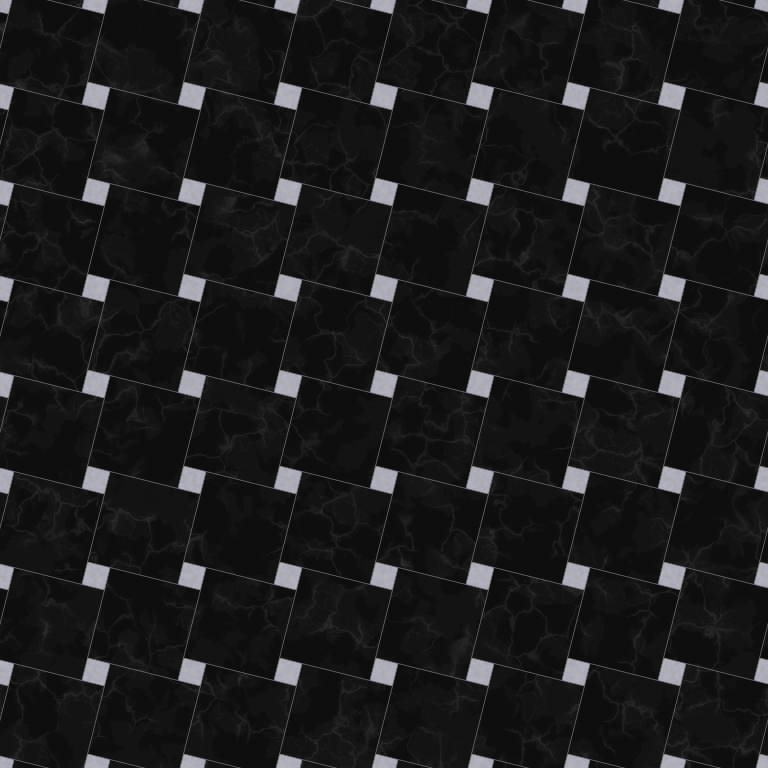
Write a Shadertoy shader that draws this pattern.

```glsl
// Black marble floor: large square tiles in a pinwheel lattice with small pale insets.
// Each tile is a tilted box found by a neighbour search; its veins are warped
// Voronoi borders in tile space, seeded by a tile index that wraps at the canvas edge.

const float REPEATS = 8.0;
const vec2 TILT = vec2(4.0, 1.0) / sqrt(17.0);   // cosine and sine of the tilt
const float TILE_HALF = 0.5 * TILT.x;
const float INSET_HALF = 0.5 * TILT.y;
const float GROUT_HALF = 0.004;

vec2 hash2(vec2 p) {
    vec3 q = fract(p.xyx * vec3(0.1031, 0.1030, 0.0973));
    q += dot(q, q.yzx + 33.33);
    return fract((q.xx + q.yz) * q.zy);
}

float valueNoise(vec2 p) {
    vec2 i = floor(p), f = fract(p);
    f = f * f * (3.0 - 2.0 * f);
    float low = mix(hash2(i).x, hash2(i + vec2(1, 0)).x, f.x);
    float high = mix(hash2(i + vec2(0, 1)).x, hash2(i + vec2(1, 1)).x, f.x);
    return mix(low, high, f.y);
}

float fbm(vec2 p) {
    float sum = 0.0, amplitude = 0.5;
    for (int i = 0; i < 4; i++) {
        sum += amplitude * valueNoise(p);
        p = mat2(1.6, 1.2, -1.2, 1.6) * p + 7.3;
        amplitude *= 0.5;
    }
    return sum;
}

// Gap between the two nearest feature points: zero on cell borders.
float borderGap(vec2 p) {
    vec2 cell = floor(p);
    float nearest = 9.0, second = 9.0;
    for (int y = -1; y <= 1; y++)
    for (int x = -1; x <= 1; x++) {
        vec2 c = cell + vec2(x, y);
        float d = length(c + hash2(c) - p);
        second = min(second, max(nearest, d));
        nearest = min(nearest, d);
    }
    return second - nearest;
}

vec2 tilt(vec2 p) {
    return vec2(TILT.x * p.x - TILT.y * p.y, TILT.y * p.x + TILT.x * p.y);
}

float boxDistance(vec2 p, float halfSide) {
    return max(abs(p.x), abs(p.y)) - halfSide;
}

// Box-filtered coverage of the half plane d < 0.
float coverage(float d, float pixel) {
    return clamp(0.5 - d / pixel, 0.0, 1.0);
}

vec3 blackMarble(vec2 p, vec2 id) {
    p += 40.0 * hash2(id + 3.7);
    vec2 warp = vec2(fbm(p * 5.0), fbm(p * 5.0 + 19.0)) - 0.47;
    float cloud = fbm(p * 4.0 + warp);
    float blotch = smoothstep(0.44, 0.52, cloud);
    float gap = borderGap(p * 2.6 + warp * 0.75);
    float fineGap = borderGap(p * 5.5 + warp * 1.6 + 11.0);
    float strength = smoothstep(0.25, 0.7, valueNoise(p * 3.5 + 5.0));

    float shade = 0.053 + 0.022 * blotch;
    shade += 0.016 * strength * smoothstep(0.3, 0.0, gap);
    shade += 0.055 * strength * smoothstep(0.08, 0.0, gap);
    shade += 0.03 * blotch * strength * smoothstep(0.1, 0.0, fineGap);
    return vec3(shade);
}

vec3 paleStone(vec2 p, vec2 id) {
    p += 20.0 * hash2(id + 8.1);
    float grain = fbm(p * 28.0) - 0.47;
    return vec3(0.68, 0.68, 0.72) * (1.0 + 0.12 * grain);
}

void mainImage(out vec4 fragColor, in vec2 fragCoord) {
    vec2 grid = fragCoord / iResolution.xy * REPEATS;
    float pixel = REPEATS / iResolution.y;

    // Nearest large tile
    float tileDist = 9.0;
    vec2 tilePos = vec2(0.0), tileId = vec2(0.0);
    for (int y = -1; y <= 1; y++)
    for (int x = -1; x <= 1; x++) {
        vec2 cell = floor(grid) + vec2(x, y);
        vec2 local = tilt(grid - cell - 0.5);
        float d = boxDistance(local, TILE_HALF);
        if (d < tileDist) {
            tileDist = d;
            tilePos = local;
            tileId = mod(cell, REPEATS);
        }
    }

    // Inset at the lattice points
    vec2 corner = floor(grid + 0.5);
    vec2 insetPos = tilt(grid - corner);
    float inset = coverage(boxDistance(insetPos, INSET_HALF), pixel);

    vec3 color = blackMarble(tilePos, tileId);
    color = mix(color, paleStone(insetPos, mod(corner, REPEATS)), inset);

    // Hairline grout along every tile edge
    float edge = abs(tileDist);
    float grout = coverage(edge - GROUT_HALF, pixel) - coverage(edge + GROUT_HALF, pixel);
    color = mix(color, vec3(0.42, 0.42, 0.43), grout);

    fragColor = vec4(color, 1.0);
}
```
